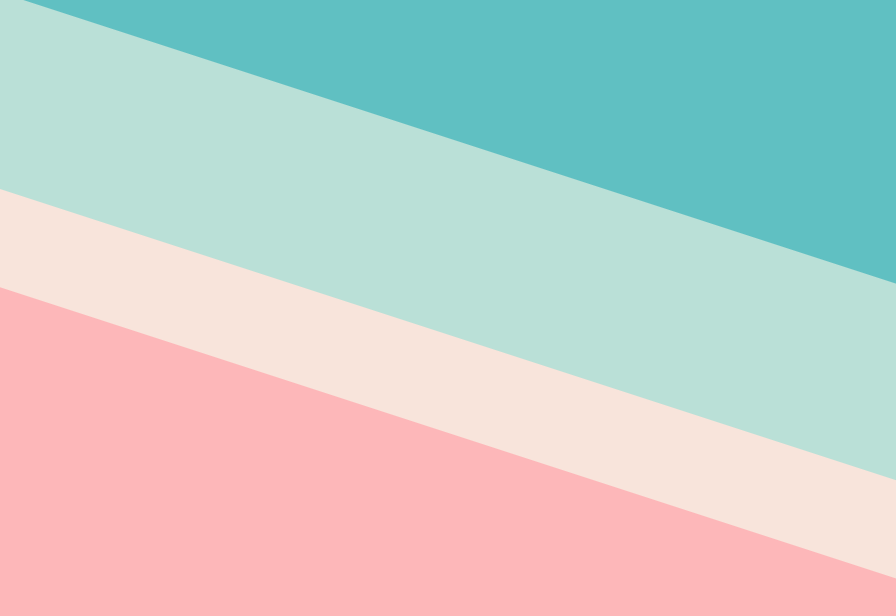
This background is drawn by a Shadertoy shader. Its source:

```glsl
const vec3 PINK  = vec3(0.994, 0.718, 0.726);
const vec3 CREAM = vec3(0.973, 0.894, 0.857);
const vec3 MINT  = vec3(0.730, 0.877, 0.842);
const vec3 TEAL  = vec3(0.377, 0.752, 0.761);

// Drop of every edge per unit of x, and edge heights at the left side
const float SLOPE = 0.325;
const float CREAM_EDGE = 0.5337;
const float MINT_EDGE  = 0.6932;
const float TEAL_EDGE  = 1.0123;

// Antialiased coverage of the region above an edge
float above(float height, float edge, float pixel) {
    return clamp((height - edge) / pixel + 0.5, 0.0, 1.0);
}

void mainImage(out vec4 fragColor, in vec2 fragCoord) {
    vec2 p = fragCoord / iResolution.y;

    // Height measured along the slanted bands
    float height = p.y + SLOPE * p.x;
    float pixel = length(vec2(1.0, SLOPE)) / iResolution.y;

    // Bands stacked from the lower left to the upper right
    vec3 color = PINK;
    color = mix(color, CREAM, above(height, CREAM_EDGE, pixel));
    color = mix(color, MINT, above(height, MINT_EDGE, pixel));
    color = mix(color, TEAL, above(height, TEAL_EDGE, pixel));

    fragColor = vec4(color, 1.0);
}
```
